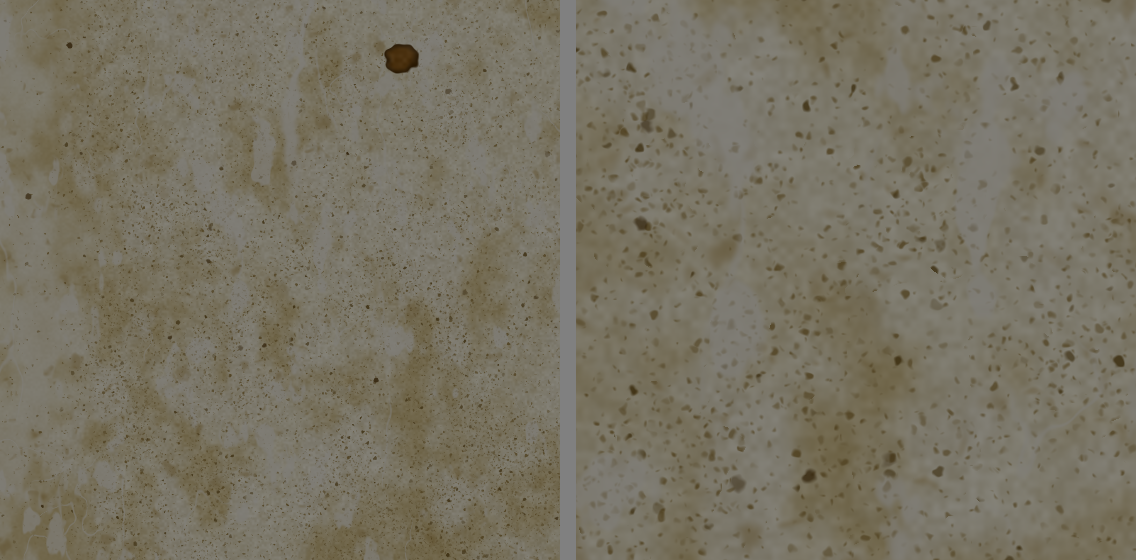
Left: the whole. Right: its middle third, enlarged.
Give the GLSL for this texture, as a Shadertoy shader.

```glsl
// Weathered grey-beige plaster with brown specks, soft stains and pale hairline scrapes.

vec3 hash3(vec2 cell) {
    uvec2 q = uvec2(ivec2(cell) + 4096);
    uint n = q.x * 1597334673u ^ q.y * 3812015801u;
    uvec3 h = n * uvec3(1664525u, 22695477u, 1103515245u);
    h ^= h >> 15;
    h *= 2246822519u;
    h ^= h >> 13;
    return vec3(h & 65535u) / 65535.0;
}

float noise(vec2 p) {
    vec2 i = floor(p), f = fract(p);
    f = f * f * (3.0 - 2.0 * f);
    float low = mix(hash3(i).x, hash3(i + vec2(1, 0)).x, f.x);
    float high = mix(hash3(i + vec2(0, 1)).x, hash3(i + vec2(1, 1)).x, f.x);
    return mix(low, high, f.y);
}

float fbm(vec2 p) {
    float sum = 0.0, amp = 0.53;
    for (int i = 0; i < 4; i++) {
        sum += amp * noise(p);
        p = mat2(1.6, 1.2, -1.2, 1.6) * p + 17.3;
        amp *= 0.5;
    }
    return sum;
}

// Opacity of jittered round grains; radii and blur are in canvas units
float specks(vec2 p, float cells, float seed, float density, float minR, float maxR, float blur) {
    float cover = 0.0;
    vec2 home = floor(p * cells);
    for (int y = -1; y <= 1; y++)
    for (int x = -1; x <= 1; x++) {
        vec2 cell = home + vec2(x, y);
        vec3 place = hash3(cell + seed);
        vec3 kind = hash3(cell + seed + 531.0);
        float r = mix(minR, maxR, kind.y * kind.y);
        float d = length(p - (cell + place.xy) / cells) - r;
        float grain = 1.0 - smoothstep(-blur, blur, d);
        cover = max(cover, grain * step(kind.x, density) * mix(0.25, 1.0, kind.z));
    }
    return cover;
}

// Thin contour of a noise field, broken into short pieces
float scrape(vec2 p, vec2 stretch, float width, float seed) {
    float line = abs(fbm(p * stretch + seed) - 0.5);
    float pieces = smoothstep(0.5, 0.75, noise(p * 8.0 + seed * 1.7));
    return (1.0 - smoothstep(0.0, width, line)) * pieces;
}

void mainImage(out vec4 fragColor, in vec2 fragCoord) {
    vec2 p = fragCoord / iResolution.y;
    float edge = max(0.0011, 0.6 / iResolution.y);

    // Left side and upper corners are smoother and out of focus
    float patches = fbm(p * 5.0 + 3.0);
    float focus = smoothstep(0.05, 0.22, p.x + 0.25 * (patches - 0.5));
    float lower = 1.0 - smoothstep(0.3, 0.95, p.y + 0.35 * (patches - 0.5));
    float rightFade = 1.0 - 0.5 * smoothstep(0.76, 0.94, p.x) * smoothstep(0.2, 0.4, p.y);
    float grit = mix(0.12, 1.0, focus) * rightFade * mix(0.55, 1.0, lower);

    // Mottled ground: broad stains, cloudy blots and fine grain
    float stain = fbm(p * vec2(8.0, 7.0) + 41.0);
    float blots = fbm(p * 27.0 + 211.0);
    float warm = smoothstep(0.36, 0.74, 0.62 * stain + 0.38 * blots + 0.07 * (1.0 - focus));
    vec3 col = mix(vec3(0.490, 0.476, 0.424), vec3(0.440, 0.400, 0.290), warm);
    float wash = smoothstep(0.48, 0.68, fbm(p * vec2(16.0, 10.0) + 80.0));
    col = mix(col, vec3(0.494, 0.482, 0.442), 0.75 * wash);
    float mottle = 0.6 * (fbm(p * 75.0) - 0.5) + 0.6 * (noise(p * 230.0 + 31.0) - 0.5);
    col += mottle * vec3(0.062, 0.072, 0.096) * mix(0.3, 1.0, focus);

    // Pale vertical channel and scattered scrapes
    float bend = 0.533 + 0.06 * (fbm(vec2(p.y * 9.0, 5.0)) - 0.5);
    float channelWidth = 0.005 + 0.014 * noise(vec2(p.y * 16.0, 9.0));
    float channel = 1.0 - smoothstep(0.3, 1.3, abs(p.x - bend + 0.012 * (blots - 0.5)) / channelWidth);
    channel *= smoothstep(0.62, 0.74, p.y);
    float lines = max(scrape(p, vec2(11.0, 4.0), 0.024, 12.0), scrape(p, vec2(10.0, 8.0), 0.016, 57.0));
    float flakes = smoothstep(0.66, 0.73, fbm(p * vec2(21.0, 13.0) + 130.0));
    float pale = max(max(channel * 0.85, lines * 0.6), flakes * 0.75);
    col = mix(col, vec3(0.498, 0.490, 0.468), pale);

    // Grains, from blurred stains to sharp grit
    vec2 warp = vec2(noise(p * 260.0), noise(p * 260.0 + 70.0)) - 0.5;
    vec2 q = p + 0.0028 * warp;
    vec2 ragged = p + 0.014 * (vec2(noise(p * 75.0), noise(p * 75.0 + 9.0)) - 0.5);
    float clump = smoothstep(0.3, 0.68, fbm(p * 13.0 + 23.0));
    float bare = 1.0 - 0.8 * pale;
    float soft = specks(ragged, 22.0, 300.0, 0.22, 0.003, 0.012, 0.006);
    float smudge = specks(ragged, 60.0, 450.0, 0.35 * mix(0.4, 1.0, clump), 0.0015, 0.0045, 0.003);
    float powder = specks(q, 165.0, 900.0, grit * mix(0.3, 0.85, clump), 0.0006, 0.0017, edge);
    float dust = specks(q, 100.0, 700.0, grit * mix(0.25, 0.8, clump), 0.0009, 0.0025, edge);
    float grains = specks(q, 50.0, 1100.0, grit * mix(0.08, 0.36, clump), 0.0014, 0.0034, edge);
    float dots = specks(q, 16.0, 1700.0, 0.1, 0.0026, 0.0052, edge * 1.3);
    col = mix(col, vec3(0.370, 0.305, 0.165), soft * 0.55 * bare);
    col = mix(col, vec3(0.385, 0.325, 0.195), smudge * 0.5 * bare);
    col = mix(col, vec3(0.340, 0.285, 0.160), powder * 0.8 * bare);
    col = mix(col, vec3(0.310, 0.250, 0.120), dust * 0.85 * bare);
    col = mix(col, vec3(0.245, 0.190, 0.075), grains * 0.9 * bare);
    col = mix(col, vec3(0.190, 0.130, 0.035), dots * 0.9);

    // One large rust chip with a darker rim
    vec2 c = p - vec2(0.717, 0.896);
    float chip = length(c * vec2(0.8, 1.05)) - 0.026 + 0.010 * (noise(p * 75.0) - 0.5);
    vec3 rust = mix(vec3(0.17, 0.11, 0.03), vec3(0.29, 0.19, 0.06), smoothstep(0.0, 0.012, -chip));
    rust += 0.05 * (noise(p * 130.0) - 0.5);
    col = mix(col, rust, 1.0 - smoothstep(-0.0018, 0.0018, chip));

    fragColor = vec4(col, 1.0);
}
```
